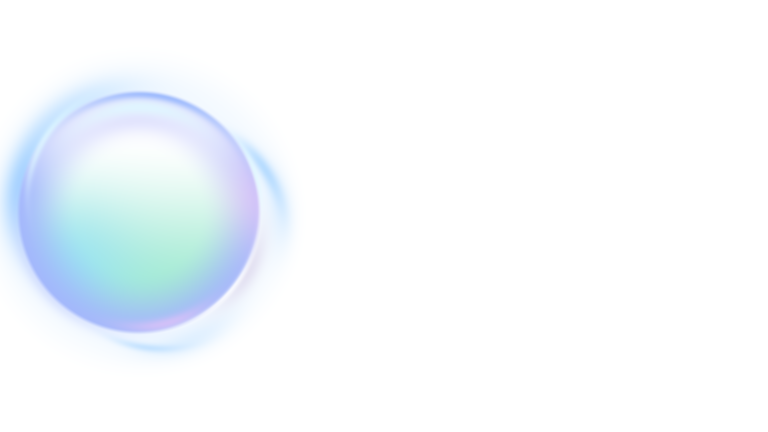
Give the GLSL for this background, as a Shadertoy shader.

```glsl
// Iridescent glass bubble with soft blue halos on a white ground.

const float PI = 3.14159;
const vec2  ORB_CENTER = vec2(0.322, 0.509);   // in canvas heights
const float ORB_RADIUS = 0.279;
const float EDGE_SOFTNESS = 0.022;
const float HALO_REACH = 1.42;                 // in orb radii

const vec3 WHITE      = vec3(1.0);
const vec3 MINT       = vec3(0.64, 0.92, 0.82);
const vec3 CYAN       = vec3(0.58, 0.88, 0.98);
const vec3 PERIWINKLE = vec3(0.64, 0.71, 0.99);
const vec3 BLUE       = vec3(0.58, 0.71, 0.99);
const vec3 SKY        = vec3(0.65, 0.83, 1.0);
const vec3 LAVENDER   = vec3(0.83, 0.84, 0.99);
const vec3 PINK       = vec3(0.86, 0.76, 0.97);
const vec3 ICE        = vec3(0.87, 0.97, 1.0);
const vec3 PEARL      = vec3(0.87, 0.85, 0.93);

float gauss(float x, float width) {
    x /= width;
    return exp(-x * x);
}

// Signed angle from a reference direction, wrapped to -PI..PI.
float angleFrom(float angle, float reference) {
    return mod(angle - reference + PI, 2.0 * PI) - PI;
}

// Soft arc: polar = (radius, angle), mid = its middle, size = (thickness, span).
// The slope makes the arc spiral away from the circle.
float arc(vec2 polar, vec2 mid, vec2 size, float slope) {
    float turn = angleFrom(polar.y, mid.y);
    return gauss(turn, size.y) * gauss(polar.x - mid.x - slope * turn, size.x);
}

// Light spilling outside the orb.
vec3 outerGlow(vec2 polar) {
    float reach = 1.0 - smoothstep(1.0, HALO_REACH, polar.x);
    vec3 color = mix(WHITE, SKY, 0.13 * reach);
    color = mix(color, SKY, 0.95 * arc(polar, vec2(1.02, 2.88), vec2(0.12, 0.52), 0.0));
    color = mix(color, SKY, 0.45 * arc(polar, vec2(1.03, 2.15), vec2(0.13, 0.55), 0.0));
    color = mix(color, PERIWINKLE, 0.35 * arc(polar, vec2(1.0, -2.5), vec2(0.07, 0.8), 0.0));
    color = mix(color, SKY, 0.75 * arc(polar, vec2(1.10, 0.34), vec2(0.055, 0.28), -0.28));
    color = mix(color, SKY, 0.28 * arc(polar, vec2(1.17, 0.05), vec2(0.10, 0.30), -0.1));
    color = mix(color, SKY, 0.55 * arc(polar, vec2(1.125, -1.52), vec2(0.035, 0.25), 0.2));
    color = mix(color, SKY, 0.28 * arc(polar, vec2(1.15, -1.2), vec2(0.10, 0.35), 0.0));
    color = mix(color, PEARL, 0.75 * arc(polar, vec2(1.03, -0.5), vec2(0.08, 0.35), 0.0));
    return color;
}

// Tinted glass: pale above, mint below, with a coloured rim.
vec3 orbBody(vec2 p, vec2 polar) {
    float depth = 1.0 - smoothstep(-0.75, 0.68, p.y);
    vec3 color = mix(WHITE, MINT, depth);
    float cyanPatch = gauss(length(p - vec2(-0.62, -0.48)), 0.55);
    color = mix(color, CYAN, 0.75 * cyanPatch);

    float topness = smoothstep(0.1, 0.9, p.y);
    float rim = smoothstep(0.50, 1.02, polar.x);
    vec3 rimColor = mix(PERIWINKLE, LAVENDER, topness);
    rimColor = mix(rimColor, PINK, 0.85 * gauss(angleFrom(polar.y, 0.12), 0.45));
    color = mix(color, rimColor, rim * mix(0.95, 0.6, topness));

    // Bands hugging the inner edge.
    color = mix(color, LAVENDER, 0.5 * arc(polar, vec2(0.76, 1.6), vec2(0.09, 0.7), 0.0));
    color = mix(color, ICE, 0.8 * arc(polar, vec2(0.87, 1.55), vec2(0.06, 0.6), 0.0));
    color = mix(color, BLUE, 0.85 * arc(polar, vec2(0.98, 1.40), vec2(0.04, 0.75), 0.0));
    color = mix(color, PINK, 0.80 * arc(polar, vec2(0.95, -1.33), vec2(0.05, 0.38), 0.0));
    return color;
}

// Bright reflections along the orb edge.
vec3 addHighlights(vec3 color, vec2 polar) {
    color = mix(color, ICE, 0.75 * arc(polar, vec2(0.99, 2.50), vec2(0.030, 0.42), -0.11));
    color = mix(color, ICE, 0.65 * arc(polar, vec2(1.015, 0.35), vec2(0.022, 0.28), 0.0));
    color = mix(color, WHITE, 0.85 * arc(polar, vec2(1.0, -0.72), vec2(0.022, 0.52), 0.0));
    return color;
}

void mainImage(out vec4 fragColor, in vec2 fragCoord) {
    vec2 p = (fragCoord / iResolution.y - ORB_CENTER) / ORB_RADIUS;
    vec2 polar = vec2(length(p), atan(p.y, p.x));

    float inside = 1.0 - smoothstep(1.0 - EDGE_SOFTNESS, 1.0 + EDGE_SOFTNESS, polar.x);
    vec3 color = mix(outerGlow(polar), orbBody(p, polar), inside);
    fragColor = vec4(addHighlights(color, polar), 1.0);
}
```
